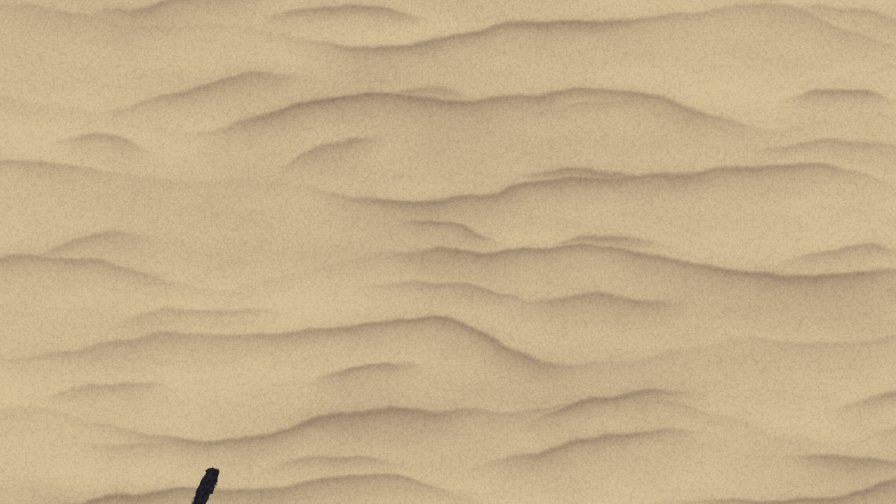
A Shadertoy shader for this texture:

```glsl
const vec3 SUNLIT = vec3(0.806, 0.726, 0.574);
const vec3 SHADED = vec3(0.505, 0.425, 0.352);
const vec3 CHARRED = vec3(0.09, 0.085, 0.10);

float hash(vec2 p) {
    vec3 q = fract(p.xyx * vec3(0.1031, 0.1030, 0.0973));
    q += dot(q, q.yzx + 33.33);
    return fract((q.x + q.y) * q.z);
}

vec2 hash2(vec2 p) {
    return vec2(hash(p), hash(p + 71.7));
}

// Distance to the nearest scattered point
float cellular(vec2 p) {
    vec2 cell = floor(p);
    float nearest = 4.0;
    for (int j = -1; j <= 1; j++)
    for (int i = -1; i <= 1; i++) {
        vec2 id = cell + vec2(i, j);
        vec2 toPoint = id + hash2(id) - p;
        nearest = min(nearest, dot(toPoint, toPoint));
    }
    return sqrt(nearest);
}

// Layered sines, each octave turned and stretched
float waves(vec2 p, float seed) {
    float sum = 0.0, amp = 0.5;
    for (int i = 0; i < 4; i++) {
        sum += amp * sin(p.x + seed + 1.3 * sin(p.y + seed * 1.7));
        p = mat2(1.5, 0.9, -0.9, 1.5) * p + 2.1;
        amp *= 0.55;
    }
    return sum;
}

// Crisp crest line with a soft shadow below it and a faint one above
float leeShadow(float depth, float softness) {
    float below = max(depth, 0.0);
    float above = max(-depth, 0.0);
    float edge = smoothstep(-0.007, 0.005, depth);
    float lee = 0.45 * exp(-below / 0.012) + 0.55 * exp(-below / softness);
    return mix(0.22 * exp(-above / 0.016), lee, edge);
}

// Long wavering crests that thin out along their length
float longCrests(vec2 p, float spacing) {
    float shade = 0.0;
    for (int i = 0; i < 8; i++) {
        float row = float(i);
        float phase = 6.283 * hash(vec2(row, 4.0));
        float fade = 6.283 * hash(vec2(row, 23.0));
        float y = (row + 0.1) * spacing
                + 0.034 * sin(4.9 * p.x + phase)
                + 0.014 * sin(11.3 * p.x + 2.3 * phase);
        float presence = sin(3.9 * p.x + fade + 2.4 * row) + 0.5 * sin(8.7 * p.x + 3.0 * fade);
        float strength = mix(0.15, 1.0, smoothstep(-1.1, 0.8, presence));
        shade = max(shade, strength * leeShadow(y - p.y, 0.048));
    }
    return shade;
}

// Short arched crests scattered over a loose grid
float shortCrests(vec2 p, vec2 size) {
    vec2 cell = floor(p / size);
    float shade = 0.0;
    for (int j = -1; j <= 1; j++)
    for (int i = -1; i <= 1; i++) {
        vec2 id = cell + vec2(i, j);
        vec2 rnd = hash2(id + 19.0);
        vec2 q = p - (id + 0.2 + 0.6 * hash2(id + 5.0)) * size;
        float halfLength = mix(0.12, 0.27, rnd.x);
        float t = q.x / halfLength;
        float y = 0.034 * (0.5 - t * t) + (rnd.y - 0.4) * 0.36 * q.x;
        float taper = smoothstep(1.0, 0.2, abs(t)) * mix(0.5, 0.95, hash(id + 41.0));
        shade = max(shade, taper * leeShadow(y - q.y, 0.032));
    }
    return shade;
}

float segmentDistance(vec2 p, vec2 a, vec2 b) {
    vec2 ab = b - a;
    return length(p - a - ab * clamp(dot(p - a, ab) / dot(ab, ab), 0.0, 1.0));
}

void mainImage(out vec4 fragColor, in vec2 fragCoord) {
    vec2 p = fragCoord / iResolution.y;
    float pixel = 1.0 / iResolution.y;

    // Wind-bent ripples
    vec2 bent = p + vec2(0.03, 0.015) * vec2(waves(p * 7.0, 1.0), waves(p * 9.0, 4.0));
    bent.y += 0.0035 * waves(p * 45.0, 2.0);
    float ripples = max(longCrests(bent, 0.155), shortCrests(bent, vec2(0.52, 0.15)));

    // Broad undulation, slight unevenness and fine grains
    float swell = waves(vec2(bent.x * 3.0 + bent.y * 4.0, bent.y * 17.0), 3.0);
    float uneven = waves(p * vec2(30.0, 60.0), 6.0);
    float grain = 0.16 * (cellular(p * 290.0) - 0.5)
                + 0.17 * (cellular(p * 160.0) - 0.5)
                + 0.10 * (cellular(p * 75.0) - 0.5);
    float shade = 0.035 + 0.10 * swell + 0.025 * uneven + 0.70 * ripples + grain;
    vec3 color = mix(SUNLIT, SHADED, clamp(shade, -0.10, 1.1));

    // Charred twig at the lower edge
    float twig = segmentDistance(p, vec2(0.385, -0.02), vec2(0.421, 0.058)) - 0.014;
    twig += 0.003 * waves(p * 220.0, 5.0);
    vec3 bark = CHARRED + 0.08 * cellular(p * 110.0);
    color = mix(color, bark, 1.0 - smoothstep(-pixel, pixel, twig));

    fragColor = vec4(color, 1.0);
}
```
